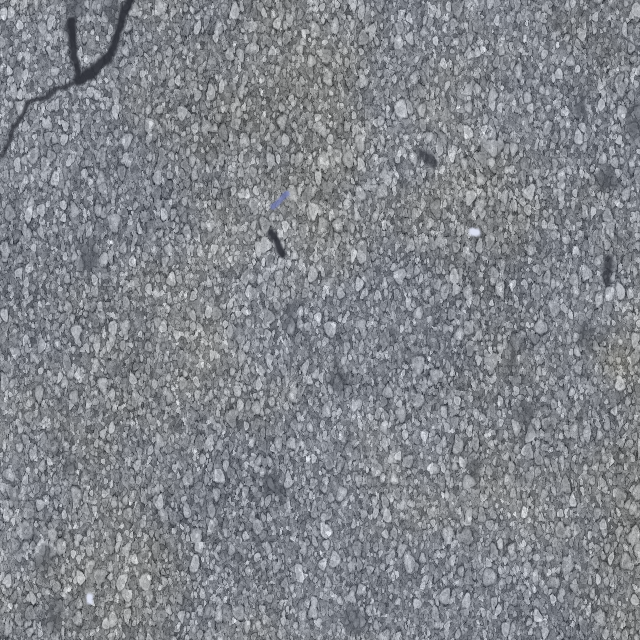
Give the GLSL for this texture, as a Shadertoy shader.

```glsl
vec2 hash2(vec2 p) {
    vec3 q = fract(p.xyx * vec3(0.1031, 0.1030, 0.0973));
    q += dot(q, q.yzx + 33.33);
    return fract((q.xx + q.yz) * q.zy);
}

mat2 rotate(float a) {
    float c = cos(a), s = sin(a);
    return mat2(c, s, -s, c);
}

// Layered sines, roughly -1 to 1
float blotch(vec2 p) {
    float sum = 0.0, gain = 0.5;
    for (int i = 0; i < 5; i++) {
        sum += gain * sin(p.x + 1.7 * sin(p.y + float(i)));
        p = rotate(1.1) * p * 1.8 + 2.3;
        gain *= 0.62;
    }
    return sum;
}

// Cellular noise: x = seam width, y = cell value
vec2 cells(vec2 p) {
    vec2 base = floor(p);
    float near = 9.0, second = 9.0, value = 0.0;
    for (int j = -1; j <= 1; j++)
    for (int i = -1; i <= 1; i++) {
        vec2 id = base + vec2(i, j);
        float d = length(p - id - hash2(id));
        if (d < near) {
            second = near;
            near = d;
            value = hash2(id + 71.0).x;
        } else second = min(second, d);
    }
    return vec2(second - near, value);
}

// Scattered pebbles: x = distance relative to the outline, y = pebble value
vec2 pebbles(vec2 p, float density) {
    vec2 base = floor(p), best = vec2(9.0, 0.0);
    for (int j = -1; j <= 1; j++)
    for (int i = -1; i <= 1; i++) {
        vec2 id = base + vec2(i, j);
        vec2 shape = hash2(id + 19.0), look = hash2(id + 47.0);
        if (look.x > density) continue;
        vec2 d = rotate((shape.x - 0.5) * 1.1) * (p - id - 0.15 - 0.7 * hash2(id));
        d /= mix(0.25, 0.52, shape.y) * vec2(mix(0.6, 1.0, look.y), 1.0);
        float angle = atan(d.y, d.x);
        float r = length(d) * (1.0 + 0.12 * sin(3.0 * angle + 40.0 * shape.x));
        if (r < best.x) best = vec2(r, fract(look.y * 7.0 + shape.x));
    }
    return best;
}

float addPebbles(float tone, vec2 p, vec2 scale, float density, vec2 range, float pixel) {
    vec2 g = pebbles(p * scale + scale.yx, density);
    float soft = 0.1 + pixel * scale.x;
    float body = 1.0 - smoothstep(1.0 - soft, 1.0 + soft, g.x);
    float rim = exp(-pow((g.x - 1.12) / 0.2, 2.0));
    float light = mix(range.x, range.y, g.y) + 0.035 * sin(g.x * 6.0 + g.y * 9.0);
    return mix(tone, light, body * 0.9) - 0.1 * rim;
}

float segment(vec2 p, vec2 a, vec2 b) {
    vec2 ab = b - a;
    return length(p - a - ab * clamp(dot(p - a, ab) / dot(ab, ab), 0.0, 1.0));
}

float stroke(vec2 p, vec2 a, vec2 b, float width, float pixel) {
    return 1.0 - smoothstep(width * 0.5 - pixel, width + pixel, segment(p, a, b));
}

float crack(vec2 p, float pixel) {
    float c = stroke(p, vec2(0.205, 1.01), vec2(0.168, 0.905), 0.008, pixel);
    c = max(c, stroke(p, vec2(0.168, 0.905), vec2(0.120, 0.872), 0.011, pixel));
    c = max(c, stroke(p, vec2(0.112, 0.965), vec2(0.120, 0.872), 0.009, pixel));
    c = max(c, 0.8 * stroke(p, vec2(0.120, 0.872), vec2(0.045, 0.842), 0.006, pixel));
    return max(c, 0.8 * stroke(p, vec2(0.045, 0.842), vec2(0.0, 0.755), 0.005, pixel));
}

void mainImage(out vec4 fragColor, in vec2 fragCoord) {
    vec2 uv = fragCoord / iResolution.y;
    float pixel = 1.0 / iResolution.y;
    vec2 bend = vec2(blotch(uv * 55.0), blotch(uv.yx * 60.0 + 8.0));
    vec2 p = uv + 0.0025 * bend;

    // Fibrous matrix with three sizes of upright pebbles
    vec2 grit = cells(p * vec2(190.0, 125.0));
    float tone = 0.37 + 0.2 * grit.y + 0.03 * blotch(p * vec2(330.0, 60.0));
    tone = addPebbles(tone, p, vec2(135.0, 92.0), 0.65, vec2(0.42, 0.74), pixel);
    tone = addPebbles(tone, p, vec2(84.0, 58.0), 0.6, vec2(0.46, 0.73), pixel);
    tone = addPebbles(tone, p, vec2(54.0, 38.0), 0.34, vec2(0.49, 0.72), pixel);

    // Fine mottling and broad shade
    vec2 speck = cells(uv * vec2(240.0, 170.0) + 31.0);
    tone += 0.13 * (speck.y - 0.5) - 0.06 * (1.0 - smoothstep(0.0, 0.25, speck.x));
    tone += 0.12 * smoothstep(0.9, 1.0, grit.y);
    tone += 0.03 * blotch(uv * 9.0 + 3.0) + 0.035;

    // Scattered dark stains
    for (int i = 0; i < 18; i++) {
        vec2 spot = hash2(vec2(i, 5)), size = hash2(vec2(i, 23));
        vec2 d = uv - spot + 0.009 * bend;
        float r = length(d / mix(vec2(0.012, 0.018), vec2(0.03, 0.042), size));
        tone = mix(tone, 0.31 + 0.25 * (tone - 0.4), 0.65 * (1.0 - smoothstep(0.4, 1.1, r)));
    }

    // Cool stone with warmer patches
    float warmth = smoothstep(-0.5, 1.1, blotch(uv * 6.0) + 0.5 * uv.x - 0.2);
    warmth += 0.9 * exp(-dot(uv - vec2(0.97, 0.43), uv - vec2(0.97, 0.43)) * 900.0);
    vec3 color = tone + mix(vec3(-0.006, 0.011, 0.044), vec3(0.008, 0.014, 0.014), warmth);

    // Cracks, chips and pale flecks
    vec2 rough = uv + 0.004 * bend;
    float chip = stroke(rough, vec2(0.425, 0.632), vec2(0.443, 0.603), 0.008, pixel);
    chip = max(chip, 0.75 * stroke(rough, vec2(0.95, 0.595), vec2(0.95, 0.56), 0.01, pixel));
    chip = max(chip, 0.7 * stroke(rough, vec2(0.66, 0.76), vec2(0.677, 0.745), 0.01, pixel));
    color = mix(color, vec3(0.17, 0.18, 0.21), 0.9 * max(chip, crack(rough, pixel)));
    float fleck = stroke(p, vec2(0.739, 0.638), vec2(0.745, 0.637), 0.008, pixel);
    fleck = max(fleck, stroke(p, vec2(0.141, 0.067), vec2(0.142, 0.059), 0.006, pixel));
    color = mix(color, vec3(0.86, 0.88, 0.95), fleck);
    float blue = stroke(p, vec2(0.427, 0.678), vec2(0.448, 0.696), 0.006, pixel);
    color = mix(color, vec3(0.45, 0.49, 0.72), 0.75 * blue);

    fragColor = vec4(clamp(color, 0.0, 1.0), 1.0);
}
```
